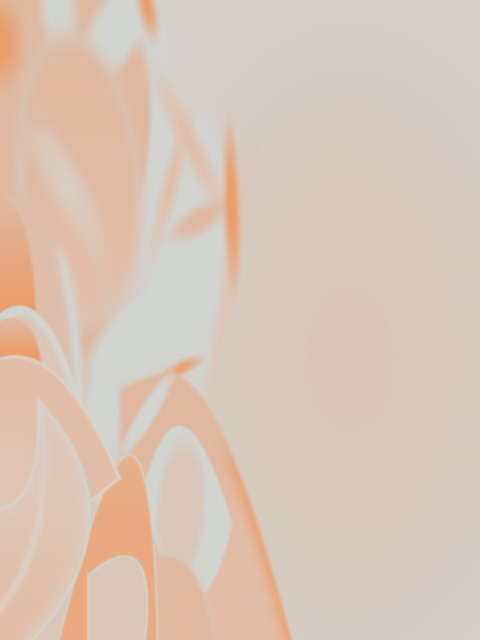
Write a WebGL 2 fragment shader that draws this background.

```glsl
#version 300 es
precision highp float;
uniform vec2 u_resolution;
out vec4 fragColor;

const float HEIGHT = 7.68;
const vec3 PEARL = vec3(.825, .83, .815);
const vec3 SAND = vec3(.85, .775, .715);
const vec3 BLUSH = vec3(.875, .72, .625);
const vec3 PEACH = vec3(.885, .745, .66);
const vec3 APRICOT = vec3(.915, .66, .49);
const vec3 EMBER = vec3(.92, .61, .41);

float cross2(vec2 a, vec2 b) { return a.x * b.y - a.y * b.x; }

// Signed distance to a parabola through a and c, with tangents meeting at b
float arch(vec2 p, vec2 a, vec2 b, vec2 c) {
  vec2 u = a - b, v = c - b, w = p - b;
  float area = cross2(u, v);
  float s = cross2(w, v) / area, t = cross2(u, w) / area, m = 1. - s - t;
  vec2 ds = vec2(v.y, -v.x) / area, dt = vec2(-u.y, u.x) / area;
  vec2 slope = -2. * m * (ds + dt) - 4. * (s * dt + t * ds);
  return (m * m - 4. * s * t) / max(length(slope), 1e-4);
}

// Ellipse whose lower end leans right for positive angles
float oval(vec2 p, vec2 center, vec2 radius, float lean) {
  vec2 d = p - center, axis = vec2(sin(lean), cos(lean));
  vec2 q = vec2(cross2(d, axis), dot(d, axis));
  return (length(q / radius) - 1.) * min(radius.x, radius.y);
}

float cover(float d, float blur) {
  float soft = max(blur, HEIGHT / u_resolution.y);
  return 1. - smoothstep(-soft, soft, d);
}

vec3 paint(vec3 base, vec3 tint, float d, float blur) {
  return mix(base, tint, cover(d, blur));
}

vec3 rim(vec3 base, vec3 tint, float d, float width, float strength) {
  return mix(base, tint, strength * exp(-d * d / (width * width)));
}

vec3 backdrop(vec2 p) {
  float r = length((p - vec2(4.2, 4.3)) / vec2(2.9, 4.7));
  return mix(vec3(.842, .778, .722), vec3(.835, .812, .795), smoothstep(.1, 1.25, r));
}

// Out-of-focus flower behind
vec3 farPetals(vec2 p, vec3 col) {
  col = paint(col, PEACH, oval(p, vec2(2.66, 3.5), vec2(.1, 1.), -.2), .12);
  col = paint(col, PEARL, oval(p, vec2(1.9, 1.6), vec2(.2, 2.1), .02), .14);
  col = paint(col, PEARL, oval(p, vec2(2.25, 2.9), vec2(.48, 1.7), -.04), .12);
  col = paint(col, PEACH, oval(p, vec2(2.3, 1.75), vec2(.1, .75), .45), .1);
  col = paint(col, BLUSH, oval(p, vec2(2.38, 2.65), vec2(.13, .32), -1.), .09);
  col = paint(col, PEACH, oval(p, vec2(2.05, 2.2), vec2(.08, .65), -.25), .08);
  col = paint(col, EMBER, oval(p, vec2(2.78, 2.45), vec2(.075, .72), .03), .06);
  col = paint(col, BLUSH, max(p.x - 1.72 + .1 * p.y, p.y - 5.4), .14);
  col = paint(col, PEARL, oval(p, vec2(.7, .1), vec2(.2, .45), .1), .1);
  col = paint(col, PEARL, oval(p, vec2(1.42, .35), vec2(.32, .55), -.45), .1);
  col = paint(col, EMBER, oval(p, vec2(1.76, .05), vec2(.08, .3), .2), .08);
  col = paint(col, EMBER, oval(p, vec2(0., .52), vec2(.2, .4), 0.), .16);
  col = paint(col, BLUSH, oval(p, vec2(1.6, 1.55), vec2(.2, .95), -.05), .05);
  float body = oval(p, vec2(.95, 2.15), vec2(.7, 1.7), .1);
  col = paint(col, mix(BLUSH, PEACH, smoothstep(1., 3.5, p.y)), body, .05);
  col = rim(col, SAND, body, .07, .6);
  col = rim(col, SAND, arch(p, vec2(.2, 2.4), vec2(.4, .7), vec2(1.1, 2.9)), .09, .45);
  float glow = cover(oval(p, vec2(.78, 2.2), vec2(.18, .65), .5), .16);
  col = mix(col, vec3(.85, .81, .77), .85 * glow);
  col = paint(col, PEARL, oval(p, vec2(1.82, 3.95), vec2(.4, .95), -.86), .08);
  col = paint(col, PEARL, oval(p, vec2(1.22, 4.95), vec2(.22, .5), 0.), .07);
  col = paint(col, PEARL, oval(p, vec2(2.4, 4.25), vec2(.13, .5), -.1), .1);
  col = paint(col, BLUSH, max(1.45 - p.x, arch(p, vec2(1.4, 4.7), vec2(2.3, 4.2), vec2(2.35, 5.))), .05);
  return paint(col, EMBER, oval(p, vec2(2.17, 4.42), vec2(.06, .2), -1.1), .06);
}

// Domed petal with a pale arch inside
vec3 domePetal(vec2 p, vec3 col) {
  float dome = arch(p, vec2(1.4, 5.6), vec2(2.15, 2.6), vec2(3.5, 7.68));
  vec3 skin = mix(BLUSH, PEACH, smoothstep(5., 7., p.y));
  skin = rim(skin, EMBER, dome, .13, .7 * smoothstep(5.1, 5.8, p.y) * step(2., p.x));
  col = paint(col, skin, dome, .035);
  col = paint(col, PEARL, oval(p, vec2(1.76, 4.98), vec2(.1, .56), -.55), .04);
  float pale = arch(p, vec2(1.75, 5.75), vec2(2.2, 4.2), vec2(2.82, 6.4));
  pale = max(pale, arch(p, vec2(1.7, 6.), vec2(2.4, 8.3), vec2(2.85, 6.)));
  col = paint(col, PEARL, pale, .025);
  col = paint(col, SAND, oval(p, vec2(2.17, 6.12), vec2(.27, .8), -.06), .06);
  float mound = arch(p, vec2(1.7, 6.75), vec2(2.4, 6.4), vec2(2.56, 7.68));
  col = paint(col, BLUSH, mound, .025);
  return rim(col, SAND, mound, .04, .5);
}

// Nested petals at the left border
vec3 sidePetals(vec2 p, vec3 col) {
  float outer = arch(p, vec2(-.4, 2.6), vec2(.8, 1.6), vec2(.95, 4.7));
  col = paint(col, vec3(.87, .745, .67), outer, .025);
  col = rim(col, PEARL, outer, .07, smoothstep(2.8, 3.3, p.y));
  float hollow = arch(p, vec2(-.4, 2.5), vec2(.38, 1.9), vec2(.43, 3.8));
  col = paint(col, mix(BLUSH, EMBER, smoothstep(2.2, 3.9, p.y)), hollow, .03);
  float ribbon = arch(p, vec2(-.1, 3.85), vec2(.5, 3.2), vec2(.98, 4.85));
  col = paint(col, PEARL, ribbon, .02);
  col = paint(col, SAND, arch(p, vec2(0, 3.92), vec2(.45, 3.42), vec2(.85, 4.75)), .04);
  float cup = arch(p, vec2(-.2, 3.95), vec2(.4, 3.55), vec2(.5, 4.4));
  return paint(col, mix(BLUSH, EMBER, smoothstep(3.8, 4.3, p.y)), cup, .025);
}

// Sharp petals nearest the viewer
vec3 nearPetals(vec2 p, vec3 col) {
  float flame = arch(p, vec2(1.2, 6.), vec2(1.68, 4.75), vec2(1.83, 6.4));
  col = paint(col, mix(APRICOT, vec3(.9, .69, .54), smoothstep(6.4, 5.5, p.y)), flame, .015);
  col = rim(col, PEARL, flame, .02, .6);
  float leaf = max(1.06 - p.x, arch(p, vec2(1.06, 6.9), vec2(1.9, 6.2), vec2(1.74, 7.68)));
  col = paint(col, SAND, leaf, .015);
  col = rim(col, PEARL, leaf, .02, .8);
  float fold = arch(p, vec2(-.4, 4.6), vec2(.5, 3.6), vec2(1.42, 5.7));
  fold = max(fold, dot(p - vec2(1.42, 5.75), vec2(.62, .79)));
  col = paint(col, mix(PEACH, vec3(.88, .77, .7), smoothstep(.9, .1, p.x) * smoothstep(4.6, 5.7, p.y)), fold, .015);
  col = rim(col, vec3(.87, .83, .8), fold, .022, .8);
  float front = arch(p, vec2(.5, 4.85), vec2(1.7, 6.2), vec2(.4, 7.68));
  front = max(front, -arch(p, vec2(.46, 4.85), vec2(.5, 6.), vec2(0, 6.1)));
  vec3 skin = mix(vec3(.87, .775, .715), PEACH, smoothstep(5.8, 7.4, p.y));
  float crease = arch(p, vec2(.5, 5.), vec2(.65, 6.5), vec2(0, 7.3));
  skin = rim(skin, vec3(.865, .82, .785), crease, .05, .75);
  skin = rim(skin, vec3(.86, .81, .77), front, .14, .55);
  col = paint(col, skin, front, .015);
  return rim(col, PEARL, front, .02, .85);
}

void main() {
  vec2 p = vec2(gl_FragCoord.x, u_resolution.y - gl_FragCoord.y) * HEIGHT / u_resolution.y;
  vec3 col = farPetals(p, backdrop(p));
  col = domePetal(p, col);
  col = sidePetals(p, col);
  fragColor = vec4(nearPetals(p, col), 1.);
}
```
